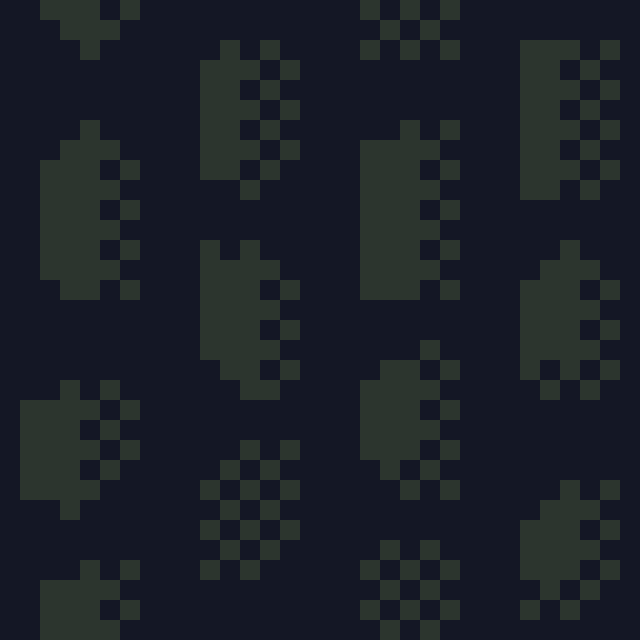
This pattern is drawn by a Shadertoy shader. Its source:

```glsl
// Staggered columns of dim blocky windows whose right sides dissolve into a checkered dither.

const vec3 NIGHT = vec3(0.078, 0.092, 0.146);
const vec3 MOSS = vec3(0.172, 0.208, 0.182);

float hash(vec2 block, float salt) {
    vec3 p = fract((vec3(block, salt) + 7.3) * vec3(0.1031, 0.1030, 0.0973));
    p += dot(p, p.zyx + 31.32);
    return fract((p.x + p.y) * p.z);
}

// 1 where a grid cell is lit, 0 where it is dark
float litCell(vec2 cell) {
    // Three blocks per column, every other column shifted by half a step
    float column = floor(cell.x / 8.0);
    float shift = mod(column, 2.0) < 0.5 ? 6.0 : 1.0;
    float row = mod(31.0 - cell.y - shift, 32.0);
    float slot = floor((row + 0.5) * 3.0 / 32.0);
    float slotStart = ceil(slot * 32.0 / 3.0 - 0.5);
    vec2 block = vec2(column, slot);

    // Block extent, with p counted from its upper left cell
    float height = 7.0 + floor(3.0 * hash(block, 1.0));
    float top = floor((10.0 - height) * hash(block, 2.0));
    bool wide = mod(column, 4.0) < 0.5 && hash(block, 3.0) < 0.75;
    float left = wide ? 1.0 : 2.0;
    vec2 size = vec2(7.0 - left, height);
    vec2 p = vec2(mod(cell.x, 8.0) - left, row - slotStart - top);
    vec2 edge = min(p, size - 1.0 - p);
    if (min(edge.x, edge.y) < -0.5) return 0.0;

    // Each corner is clipped by its own amount
    vec2 side = step(size * 0.5, p + 0.5);
    float cut = floor(2.5 * hash(block, 10.0 + side.x + 2.0 * side.y));
    if (edge.x + edge.y < cut - 0.5) return 0.0;

    // Solid core on the left; a few blocks have none
    bool sparse = slot > 1.5 && abs(mod(column, 4.0) - 1.5) < 1.0;
    float coreEnd = hash(block, 4.0) < 0.65 ? 4.5 : 3.5;
    float insetTop = floor(2.0 * hash(block, 5.0));
    float insetBottom = floor(2.5 * hash(block, 6.0));
    bool core = p.x + left < coreEnd
        && p.y > insetTop - 0.5
        && p.y < height - insetBottom - 0.5;
    if (core && !sparse) return 1.0;

    // Checkered dither elsewhere
    return mod(p.x + p.y + floor(2.0 * hash(block, 7.0)), 2.0);
}

void mainImage(out vec4 fragColor, in vec2 fragCoord) {
    // Average four samples per pixel to smooth the cell edges
    float lit = 0.0;
    for (int i = 0; i < 4; i++) {
        vec2 offset = vec2(i % 2, i / 2) * 0.5 - 0.25;
        vec2 uv = (fragCoord + offset) / iResolution.y;
        lit += 0.25 * litCell(floor(uv * 32.0));
    }
    fragColor = vec4(mix(NIGHT, MOSS, lit), 1.0);
}
```
